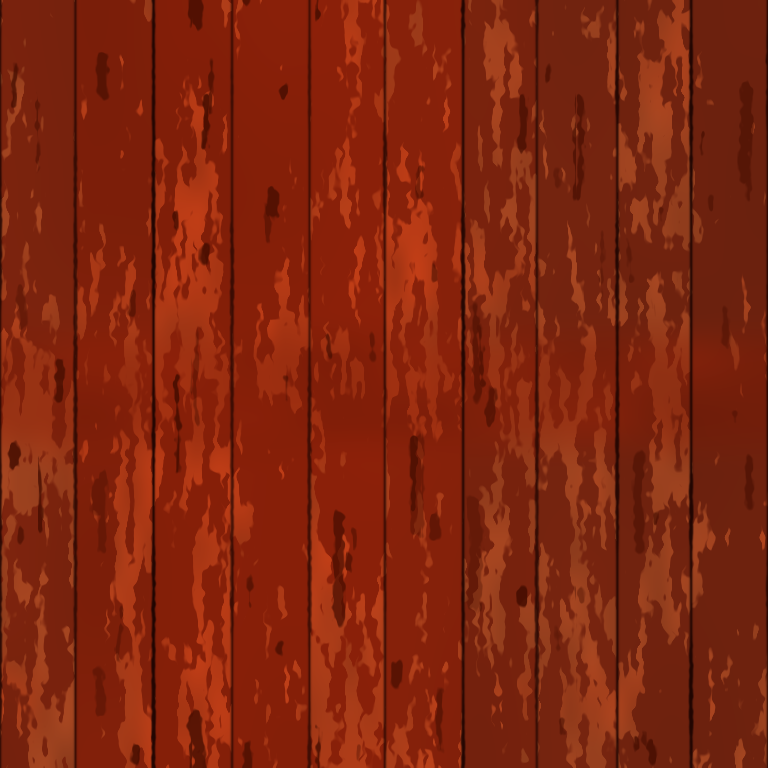
Reproduce this texture procedurally as a WebGL 1 fragment shader.

```glsl
precision highp float;
// Ten upright red-painted planks with flaked paint, dark gouges and narrow seams.

#define PLANKS 10.0
#define SEAM_HALF_WIDTH 0.0014
#define SEAM_JITTER 0.08
#define FLAKE_LEVEL 0.635
#define GOUGES 7
#define RED_PAINT vec3(0.525, 0.122, 0.033)
#define BROWN_PAINT vec3(0.440, 0.135, 0.057)
#define RED_FLAKE vec3(0.710, 0.230, 0.085)
#define BROWN_FLAKE vec3(0.620, 0.265, 0.125)
#define GOUGE_COLOR vec3(0.270, 0.050, 0.000)
#define SEAM_COLOR vec3(0.120, 0.018, 0.005)

uniform vec2 u_resolution;

float hash(vec2 p) {
  vec3 q = fract(p.xyx * 0.1031);
  q += dot(q, q.yzx + 33.33);
  return fract((q.x + q.y) * q.z);
}

float noise(vec2 p) {
  vec2 cell = floor(p);
  vec2 f = fract(p);
  f = f * f * (3.0 - 2.0 * f);
  float low = mix(hash(cell), hash(cell + vec2(1.0, 0.0)), f.x);
  float high = mix(hash(cell + vec2(0.0, 1.0)), hash(cell + 1.0), f.x);
  return mix(low, high, f.y);
}

// Flaked paint: ragged streaks gathered in clusters, in one lane and at the sides.
float flakeMask(vec2 p, float plank, float across) {
  vec2 q = p + vec2(plank * 3.7, plank * 5.3);
  q.x += (noise(q * vec2(90.0, 110.0)) - 0.5) * 0.006;
  float n = 0.31 * noise(q * vec2(85.0, 17.0))
          + 0.32 * noise(q * vec2(15.0, 4.5))
          + 0.24 * noise(q * vec2(150.0, 32.0))
          + 0.13 * noise(q * vec2(200.0, 90.0));
  float lane = (across - mix(0.3, 0.75, hash(vec2(plank, 7.0)))) / 0.2;
  float side = abs(across - 0.5) * 2.0;
  n += 0.09 * exp(-lane * lane) + 0.07 * smoothstep(0.55, 1.0, side);
  n += (hash(vec2(plank, 21.0)) - 0.5) * 0.07;
  return smoothstep(FLAKE_LEVEL - 0.025, FLAKE_LEVEL + 0.025, n);
}

// Scattered gouges and knots: rough upright capsules of varied length and depth.
float gougeMask(vec2 p, float plank, float across, float soft) {
  float rough = (noise(p * vec2(190.0, 110.0)) - 0.5) * 0.006;
  float drift = (noise(vec2(plank * 9.0, p.y * 14.0)) - 0.5) * 0.006;
  float mask = 0.0;
  for (int i = 0; i < GOUGES; i++) {
    vec2 seed = vec2(plank * 13.0 + 3.0, float(i) * 7.0 + 5.0);
    float size = hash(seed + 1.0);
    float halfLength = 0.004 + 0.06 * size * size * size;
    float wide = hash(seed + 2.0);
    float halfWidth = mix(0.002, 0.0085, wide * wide);
    float dx = (across - mix(0.12, 0.88, hash(seed + 3.0))) / PLANKS + drift;
    float dy = abs(fract(p.y - hash(seed + 4.0) + 0.5) - 0.5);
    float d = length(vec2(dx, 0.7 * max(dy - halfLength, 0.0)));
    float cover = 1.0 - smoothstep(-soft, soft, d - halfWidth + rough);
    mask = max(mask, cover * mix(0.4, 1.0, hash(seed + 5.0)));
  }
  return mask;
}

void main() {
  vec2 p = gl_FragCoord.xy / u_resolution;
  float soft = 0.0010 + 0.5 / min(u_resolution.x, u_resolution.y);

  // Plank index and position across it, with slightly uneven widths.
  float x = p.x * PLANKS;
  float line = floor(x + 0.5);
  float inner = step(0.5, line) * step(line, PLANKS - 0.5);
  float offset = x - line - inner * (hash(vec2(line, 41.0)) - 0.5) * SEAM_JITTER;
  float leftSide = step(offset, 0.0);
  float plank = line - leftSide;
  float across = offset + leftSide;

  // Paint: red near the middle-left, browner towards the outer planks.
  float age = smoothstep(0.2, 0.65, abs(plank - 3.0) / 6.0);
  vec3 color = mix(RED_PAINT, BROWN_PAINT, age);
  color *= 0.95 + 0.10 * hash(vec2(plank, 3.0));
  color *= 0.96 + 0.08 * noise(p * vec2(8.0, 4.0));

  // Soft band of fresher paint across the middle.
  float band = smoothstep(0.38, 0.46, p.y) * (1.0 - smoothstep(0.52, 0.60, p.y));
  float glow = noise(p * vec2(9.0, 11.0) + 4.0);
  color = mix(color, RED_PAINT * mix(0.85, 1.12, glow), band * 0.6);

  // Flakes, fainter and redder within the band.
  vec3 flakeColor = mix(RED_FLAKE, BROWN_FLAKE, clamp(age + glow - 0.45, 0.0, 1.0));
  flakeColor *= 0.9 + 0.2 * noise(p * vec2(35.0, 14.0) + 9.0);
  flakeColor = mix(flakeColor, RED_FLAKE * 0.92, band * 0.5);
  float flakes = flakeMask(p, plank, across);
  color = mix(color, flakeColor, flakes * (0.92 - 0.3 * band));

  // Gouges and knots.
  color = mix(color, GOUGE_COLOR, gougeMask(p, plank, across, soft) * 0.88);

  // Seams: a thin dark line with ragged sides and uneven depth.
  float seamDistance = abs(offset) / PLANKS;
  float ragged = noise(vec2(line * 5.0 + step(0.0, offset) * 31.0, p.y * 150.0));
  float worn = noise(vec2(line * 5.0, p.y * 9.0));
  float seamWidth = SEAM_HALF_WIDTH + 0.0016 * ragged * smoothstep(0.4, 0.8, worn);
  float depth = mix(0.55, 1.0, hash(vec2(line, 17.0))) * mix(0.85, 1.0, worn);
  color *= 1.0 - 0.2 * depth * (1.0 - smoothstep(0.0, 0.005, seamDistance));
  float seam = 1.0 - smoothstep(-soft, soft, seamDistance - seamWidth);
  color = mix(color, SEAM_COLOR, seam * depth);

  gl_FragColor = vec4(color, 1.0);
}
```
